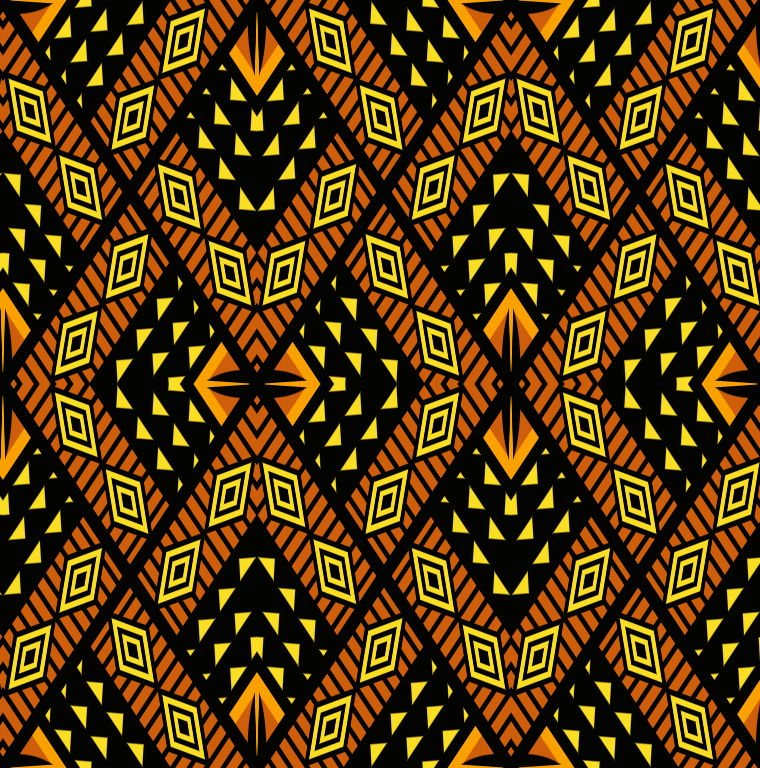
A Shadertoy shader for this pattern:

```glsl
const vec3 BLACK = vec3(0.01, 0.01, 0.0);
const vec3 RUST = vec3(0.81, 0.37, 0.04);
const vec3 AMBER = vec3(0.98, 0.63, 0.0);
const vec3 YELLOW = vec3(0.98, 0.87, 0.14);

const vec2 HALF_CELL = vec2(0.1654, 0.25);
const vec2 CENTER = vec2(0.3346, 0.5);
const float LINE_HALF = 0.06;
const float BAND_DEPTH = 0.677;
const float FAN_SIZE = 0.5;

// Coverage of the region where d is negative
float fill(float d, float aa) {
    return 1.0 - smoothstep(-aa, aa, d);
}

float edgeDistance(vec2 p, vec2 a, vec2 b) {
    vec2 normal = normalize(vec2(a.y - b.y, b.x - a.x));
    return dot(p - a, normal);
}

float triangleDistance(vec2 p, vec2 a, vec2 b, vec2 c) {
    return max(edgeDistance(p, a, b), max(edgeDistance(p, b, c), edgeDistance(p, c, a)));
}

// Three rows of small triangles, parallel to the band
float triangleRows(vec2 cell, bool upright) {
    float d = 1.0;
    for (int row = 0; row < 3; row++) {
        for (int i = min(row, 1); i < 4; i++) {
            vec2 center = vec2(1.045, 0.078) + float(i) * vec2(-0.16, 0.16) - float(row) * 0.125;
            vec2 p = cell - center;
            if (upright) p = p.yx;
            d = min(d, triangleDistance(p, vec2(-0.068, 0.052), vec2(0.063, 0.045), vec2(0.053, -0.069)));
        }
    }
    return d;
}

// Hatched band carrying two nested lozenges
vec3 bandColor(float depth, float along, float aa) {
    float stripe = abs(fract(along * 7.5) - 0.5) - 0.33;
    vec3 color = mix(BLACK, RUST, fill(stripe, aa * 7.5));
    for (int i = 0; i < 2; i++) {
        vec2 offset = abs(vec2(depth - 0.365, along - 0.41 - 0.8 * float(i)));
        float k = offset.x / 0.203 + offset.y / 0.336;
        float ringAa = aa * 6.0;
        color = mix(color, BLACK, fill(k - 1.24, ringAa));
        color = mix(color, YELLOW, fill(abs(k - 0.87) - 0.13, ringAa));
        color = mix(color, YELLOW, fill(abs(k - 0.4) - 0.115, ringAa));
    }
    return color;
}

// Pointed fan: amber rim, rust body, dark spindle, bright spike
vec3 fanColor(vec2 cell, float aa) {
    float rim = FAN_SIZE - 0.1 - cell.x - cell.y;
    vec3 color = mix(AMBER, RUST, fill(-rim, aa));
    float reach = clamp(cell.x / 0.43, 0.0, 1.0);
    float spindle = cell.y - 0.075 * (1.0 - reach * reach * reach);
    color = mix(color, BLACK, fill(max(spindle, cell.x - 0.43), aa));
    float spike = cell.y - 0.045 * cell.x;
    return mix(color, AMBER, fill(spike, aa * 0.6));
}

void mainImage(out vec4 fragColor, in vec2 fragCoord) {
    float aa = 4.5 / iResolution.y;

    // Mirror both axes, then apply the half turn
    vec2 q = (fragCoord / iResolution.y - CENTER) / HALF_CELL;
    q = 2.0 - abs(mod(q, 4.0) - 2.0);
    if (q.y > q.x) q = 2.0 - q;

    // Cell axes: x runs from fan to band, y away from the axis
    bool upright = q.x + q.y > 2.0;
    vec2 cell = upright ? vec2(q.y, 2.0 - q.x) : q;
    float depth = 2.0 - cell.x - cell.y;
    float along = cell.x - cell.y;

    vec3 color = mix(BLACK, YELLOW, fill(triangleRows(cell, upright), aa));
    color = mix(color, bandColor(depth, along, aa), fill(depth - BAND_DEPTH, aa));
    color = mix(color, fanColor(cell, aa), fill(cell.x + cell.y - FAN_SIZE, aa));

    // Crossing lattice lines
    color = mix(color, BLACK, fill(min(depth, along) - LINE_HALF, aa));
    fragColor = vec4(color, 1.0);
}
```
